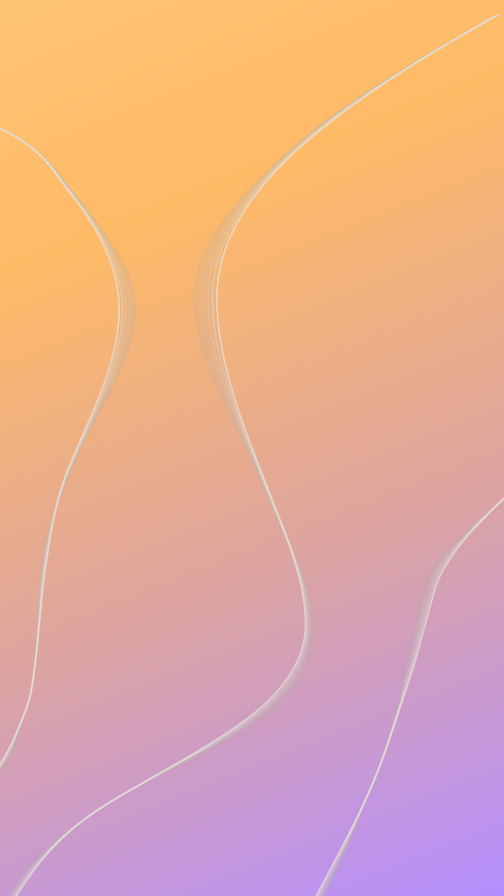
Give the GLSL for this background, as a WebGL 2 fragment shader.

```glsl
#version 300 es
precision highp float;

#define STRANDS 6
#define STRAND_HALF_WIDTH 0.0009
#define FRONT_ALPHA 0.72
#define BACK_ALPHA 0.24
#define VEIL_ALPHA 0.13
#define GRADIENT_TILT 0.4

uniform vec2 u_resolution;
out vec4 fragColor;

const vec3 APRICOT = vec3(1.0, 0.77, 0.46);
const vec3 ORANGE = vec3(1.0, 0.73, 0.40);
const vec3 ROSE = vec3(0.86, 0.64, 0.64);
const vec3 VIOLET = vec3(0.71, 0.56, 1.0);
const vec3 SILVER = vec3(0.91, 0.89, 0.87);
const vec3 ASH = vec3(0.70, 0.68, 0.65);

// Ribbon knots in canvas heights: y, x, slope dx/dy, spread of the back edge
const vec4 LEFT[8] = vec4[8](
  vec4(0.859, -0.005, -2.2, 0.0), vec4(0.785, 0.078, -0.8, 0.004),
  vec4(0.655, 0.133, 0.0, 0.018), vec4(0.479, 0.077, 0.42, 0.004),
  vec4(0.375, 0.052, 0.16, -0.005), vec4(0.258, 0.039, 0.13, 0.0),
  vec4(0.206, 0.028, 0.4, 0.001), vec4(0.141, -0.004, 0.7, 0.006));
const vec4 CENTRE[8] = vec4[8](
  vec4(0.983, 0.555, 1.8, 0.0), vec4(0.841, 0.341, 1.15, -0.008),
  vec4(0.668, 0.242, 0.0, -0.025), vec4(0.453, 0.2995, -0.39, -0.004),
  vec4(0.303, 0.341, 0.0, 0.008), vec4(0.212, 0.293, 1.1, 0.016),
  vec4(0.1055, 0.124, 1.65, 0.0), vec4(0.0, 0.018, 0.65, -0.009));
const vec4 RIGHT[8] = vec4[8](
  vec4(0.453, 0.573, 1.15, 0.0), vec4(0.411, 0.530, 0.95, -0.004),
  vec4(0.368, 0.497, 0.62, -0.012), vec4(0.310, 0.4765, 0.3, -0.012),
  vec4(0.258, 0.462, 0.31, -0.008), vec4(0.206, 0.445, 0.33, -0.002),
  vec4(0.128, 0.417, 0.42, 0.0), vec4(0.0, 0.353, 0.52, 0.009));

// Diagonal sky: apricot, orange, rose, violet
vec3 background(vec2 p, float aspect) {
  float t = (GRADIENT_TILT * p.x + 1.0 - p.y) / (GRADIENT_TILT * aspect + 1.0);
  vec3 color = mix(APRICOT, ORANGE, clamp(t / 0.25, 0.0, 1.0));
  color = mix(color, ROSE, clamp((t - 0.25) / 0.38, 0.0, 1.0));
  return mix(color, VIOLET, clamp((t - 0.63) / 0.37, 0.0, 1.0));
}

// Cubic Hermite span at height y: x, slope, spread
vec3 spanAt(vec4 a, vec4 b, float y) {
  float h = b.x - a.x;
  float u = (y - a.x) / h;
  float ease = u * u * (3.0 - 2.0 * u);
  float v = 1.0 - u;
  float x = mix(a.y, b.y, ease) + h * u * v * (v * a.z - u * b.z);
  float slope = 6.0 * u * v * (b.y - a.y) / h
    + v * (1.0 - 3.0 * u) * a.z + u * (3.0 * u - 2.0) * b.z;
  return vec3(x, slope, mix(a.w, b.w, ease));
}

float coverage(float dist, float halfWidth, float pixel) {
  return clamp((halfWidth - dist) / pixel + 0.5, 0.0, 1.0);
}

// Fine strands fanned between the front and back edges
vec3 drawRibbon(vec3 color, vec2 p, vec4 knots[8], float pixel) {
  for (int i = 0; i < 7; i++) {
    vec4 a = knots[i];
    vec4 b = knots[i + 1];
    if (p.y > a.x || p.y <= b.x) continue;
    vec3 span = spanAt(a, b, p.y);
    float toNormal = inversesqrt(1.0 + span.y * span.y);
    float offset = (p.x - span.x) * toNormal;
    float spread = span.z * toNormal;

    float veil = coverage(abs(offset - 0.5 * spread), 0.5 * abs(spread), pixel);
    color = mix(color, ASH, VEIL_ALPHA * veil);

    for (int s = STRANDS - 1; s >= 0; s--) {
      float depth = float(s) / float(STRANDS - 1);
      float line = coverage(abs(offset - depth * spread), STRAND_HALF_WIDTH, pixel);
      float alpha = mix(FRONT_ALPHA, BACK_ALPHA, sqrt(depth));
      color = mix(color, mix(SILVER, ASH, depth), alpha * line);
    }
  }
  return color;
}

void main() {
  vec2 p = gl_FragCoord.xy / u_resolution.y;
  float pixel = 1.0 / u_resolution.y;
  vec3 color = background(p, u_resolution.x / u_resolution.y);
  color = drawRibbon(color, p, LEFT, pixel);
  color = drawRibbon(color, p, CENTRE, pixel);
  color = drawRibbon(color, p, RIGHT, pixel);
  fragColor = vec4(color, 1.0);
}
```
